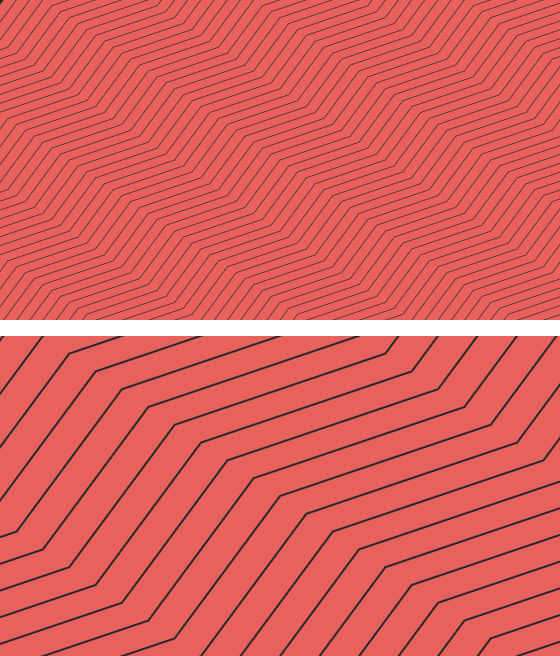
Top: the whole. Bottom: its middle third, enlarged.
A WebGL 1 fragment shader for this pattern:

```glsl
precision highp float;
// Thin dark zigzag lines climbing diagonally over coral, with one dark corner.

uniform vec2 u_resolution;

// Lengths are fractions of the canvas height.
const vec2  STEP = vec2(0.02744, 0.01854);  // right and down, from one line to the next
const float STEPS_PER_WAVE = 12.0;          // wave length along the rising diagonal, in steps
const float WAVE_DEPTH = 2.0;               // bend from crest to trough, in steps
const float LINE_WIDTH = 0.00208;
const float FIRST_LINE = -30.0;             // everything before this line is dark
const vec3  CORAL = vec3(0.91, 0.38, 0.36);
const vec3  INK = vec3(0.14, 0.16, 0.16);

// Share of a pixel covered by a line whose centre lies at the given distance.
float lineCoverage(float dist, float width, float pixel) {
    float nearEdge = max(dist - 0.5 * width, -0.5 * pixel);
    float farEdge = min(dist + 0.5 * width, 0.5 * pixel);
    return max(farEdge - nearEdge, 0.0) / pixel;
}

void main() {
    float pixel = 1.0 / u_resolution.y;
    vec2 p = (gl_FragCoord.xy - 0.5 * u_resolution) * pixel;

    // Oblique coordinates: across the stack of lines, and along each wave.
    vec2 q = p / STEP;
    float across = 0.5 * (q.x - q.y);
    float along = 0.5 * (q.x + q.y) / STEPS_PER_WAVE;

    // A triangle wave bends the stack; lines fall on whole numbers.
    float phase = fract(along + 0.5) - 0.5;
    float lineIndex = across - 2.0 * WAVE_DEPTH * abs(phase);

    // Gradient of each straight run turns index offsets into true distances.
    float bend = (phase < 0.0 ? -1.0 : 1.0) * WAVE_DEPTH / STEPS_PER_WAVE;
    float density = length(vec2(0.5 - bend, 0.5 + bend) / STEP);
    float dist = abs(fract(lineIndex + 0.5) - 0.5) / density;

    // Lines, then the solid area outside the first line.
    float ink = lineCoverage(dist, LINE_WIDTH, pixel);
    float outside = (FIRST_LINE - lineIndex) / density + 0.5 * LINE_WIDTH;
    ink = max(ink, clamp(0.5 + outside / pixel, 0.0, 1.0));

    gl_FragColor = vec4(mix(CORAL, INK, ink), 1.0);
}
```
